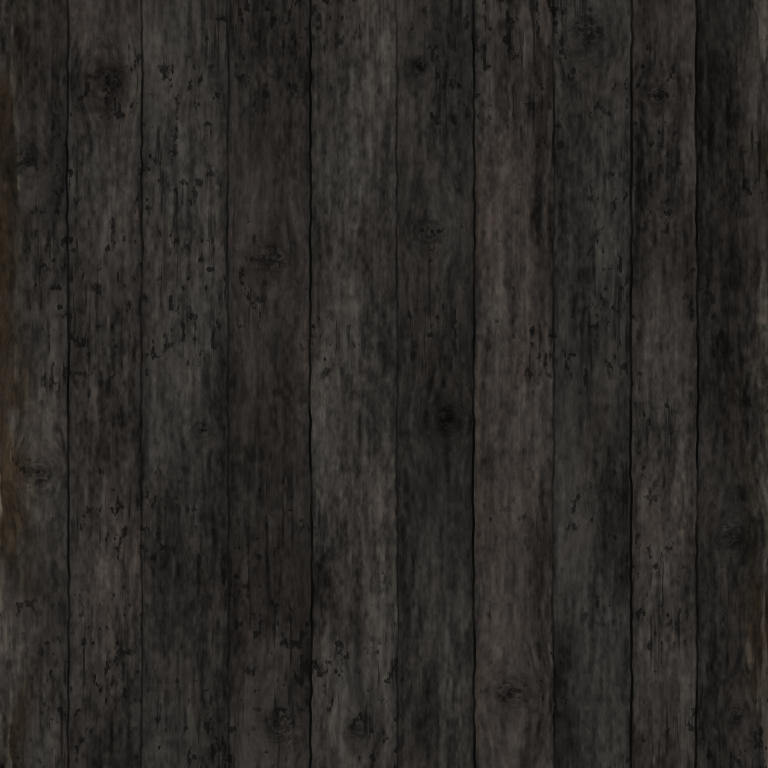
This texture is drawn by a Shadertoy shader. Its source:

```glsl
// Ten dark weathered vertical wood planks with seams, grain, knots, pits and worn outer edges.

const int PLANKS = 10;
const float EDGES[11] = float[11](-0.01, 0.089, 0.185, 0.297, 0.405, 0.516, 0.617, 0.721, 0.823, 0.908, 1.01);
const float TONES[10] = float[10](1.0, 1.02, 1.03, 0.86, 1.10, 0.97, 1.06, 0.90, 1.08, 0.93);
const float WARMTH[10] = float[10](0.3, 0.5, -0.1, 0.6, 0.2, 0.1, 0.7, -0.3, 0.5, 0.3);
const float SEAM_DEPTH[11] = float[11](0.0, 0.9, 0.65, 0.5, 1.0, 0.45, 0.95, 0.55, 0.95, 0.9, 0.0);

const vec3 WOOD = vec3(0.178, 0.168, 0.157);
const vec3 SEAM = vec3(0.035, 0.034, 0.032);
const vec3 STAIN = vec3(0.135, 0.105, 0.07);
const vec3 BARE_WOOD = vec3(0.29, 0.27, 0.24);

float hash(vec2 p) {
    vec3 q = fract(p.xyx * 0.1031);
    q += dot(q, q.yzx + 33.33);
    return fract((q.x + q.y) * q.z);
}

float noise(vec2 p) {
    vec2 cell = floor(p), f = fract(p);
    f = f * f * (3.0 - 2.0 * f);
    return mix(mix(hash(cell), hash(cell + vec2(1, 0)), f.x),
               mix(hash(cell + vec2(0, 1)), hash(cell + vec2(1, 1)), f.x), f.y);
}

float fbm(vec2 p) {
    float sum = 0.0, weight = 0.5;
    for (int i = 0; i < 4; i++) {
        sum += weight * noise(p);
        p = p * 2.03 + 17.3;
        weight *= 0.5;
    }
    return sum / 0.9375;
}

// Ragged darkness in x, sideways push on the grain in y
vec2 knots(vec2 p, float id, float left, float right) {
    vec2 result = vec2(0.0);
    float ragged = fbm(p * vec2(120.0, 150.0)) - 0.5;
    for (int i = 0; i < 4; i++) {
        vec2 seed = vec2(id * 7.0 + 3.0, float(i) * 11.0 + 5.0);
        float present = step(0.62, hash(seed + 40.0));
        vec2 center = vec2(mix(left, right, 0.25 + 0.5 * hash(seed)),
                           (float(i) + 0.15 + 0.7 * hash(seed + 20.0)) * 0.25);
        float radius = mix(0.010, 0.019, hash(seed + 60.0));
        vec2 q = (p - center) / radius;
        float d = length(q) + 1.3 * ragged;
        float falloff = exp(-d * d * 0.6);
        float rings = 0.5 + 0.5 * sin(d * 8.0);
        float scratches = smoothstep(0.02, 0.16, ragged);
        result.x += present * falloff * (0.15 + 0.4 * rings + 0.7 * scratches);
        result.y += present * q.x * radius * exp(-dot(q, q) * 0.12);
    }
    return result;
}

// Blotches, streaks, fibres and fine roughness, centred on zero
float woodGrain(vec2 p, float id) {
    vec2 q = p + vec2(id * 3.7, id * 5.1);
    q.x += 0.008 * (fbm(q * vec2(9.0, 6.0)) - 0.5);
    float blotch = fbm(q * vec2(13.0, 4.5)) - 0.5;
    float streak = fbm(q * vec2(60.0, 5.0)) - 0.5;
    float fibre = fbm(q * vec2(170.0, 20.0)) - 0.5;
    float rough = fbm(q * vec2(190.0, 95.0)) - 0.5;
    float worn = 0.6 + 0.8 * fbm(q * vec2(14.0, 9.0) + 83.0);
    return 0.85 * blotch + 0.50 * streak + worn * (0.62 * fibre + 0.62 * rough);
}

// Small holes and thin cracks, gathered in patches
float pits(vec2 p) {
    float patches = smoothstep(0.45, 0.68, fbm(p * vec2(14.0, 9.0) + 31.0));
    float holes = smoothstep(0.62, 0.80, fbm(p * vec2(130.0, 80.0) + 9.0));
    float cracks = smoothstep(0.62, 0.78, fbm(p * vec2(190.0, 16.0) + 57.0));
    return clamp((holes + 0.6 * cracks) * (0.3 + 0.9 * patches), 0.0, 1.0);
}

float seamMask(float d, float depth, float pixel) {
    float core = 1.0 - smoothstep(0.0005, 0.0016 + pixel, d);
    return depth * max(core, 0.3 * exp(-d * 200.0));
}

vec3 wearEdges(vec3 color, vec2 p, float grain) {
    float side = min(p.x, 1.0 - p.x);
    float reach = 1.0 - smoothstep(0.005, 0.055, side + 0.05 * (fbm(p * vec2(30.0, 12.0)) - 0.5));
    float stain = smoothstep(0.42, 0.60, fbm(p * vec2(20.0, 6.0) + 4.0));
    float bare = smoothstep(0.54, 0.64, fbm(p * vec2(50.0, 8.0) + 71.0));
    color = mix(color, STAIN * (1.0 + grain), 0.7 * reach * stain);
    return mix(color, BARE_WOOD * (1.0 + grain), 0.7 * reach * bare);
}

void mainImage(out vec4 fragColor, in vec2 fragCoord) {
    vec2 p = fragCoord / iResolution.xy;
    float pixel = 1.0 / iResolution.x;

    // Find the plank and its nearest seam
    int id = 0;
    float seam = 0.0;
    for (int i = 1; i < PLANKS; i++) {
        float row = float(i) * 9.0;
        float bend = 0.005 * (fbm(vec2(p.y * 4.0, row)) - 0.5) + 0.002 * (noise(vec2(p.y * 60.0, row)) - 0.5);
        float offset = p.x + bend - EDGES[i];
        if (offset > 0.0) id = i;
        float fade = 0.35 + 1.1 * fbm(vec2(p.y * 14.0, row + 4.0));
        seam = max(seam, seamMask(abs(offset), min(1.0, SEAM_DEPTH[i] * fade), pixel));
    }

    // Wood surface
    vec2 knot = knots(p, float(id), EDGES[id], EDGES[id + 1]);
    float grain = woodGrain(p - vec2(0.6 * knot.y, 0.0), float(id));
    float warmth = WARMTH[id] + 1.8 * (fbm(p * vec2(22.0, 9.0) + 13.0) - 0.5);
    vec3 color = WOOD * TONES[id] * max(0.35, 1.0 + 1.1 * grain);
    color *= 1.0 + warmth * vec3(0.035, -0.015, -0.025);

    // Damage and gaps
    color = wearEdges(color, p, grain);
    color *= 1.0 - 0.65 * clamp(knot.x, 0.0, 1.0);
    color = mix(color, SEAM * 1.3, 0.65 * pits(p));
    color = mix(color, SEAM, seam);
    fragColor = vec4(color, 1.0);
}
```
